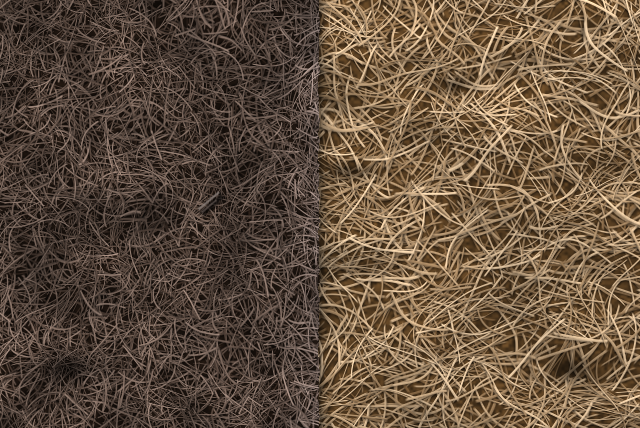
Reproduce this texture procedurally as a Shadertoy shader.

```glsl
// Two felted fibre mats meeting at a vertical seam: dark fine hair, pale coarse straw.
// Jittered cells scatter bent strands in many layers, painted from deep to near,
// while low-frequency noise, soft hollows and a seam shadow shape the broad light.

const int LAYERS = 20;
const float PI = 3.14159;

float hash(vec2 p) {
    vec3 q = fract(vec3(p.xyx) * 0.1031);
    q += dot(q, q.yzx + 33.33);
    return fract((q.x + q.y) * q.z);
}

float noise(vec2 p) {
    vec2 i = floor(p), f = fract(p);
    f = f * f * (3.0 - 2.0 * f);
    return mix(mix(hash(i), hash(i + vec2(1, 0)), f.x),
               mix(hash(i + vec2(0, 1)), hash(i + vec2(1, 1)), f.x), f.y);
}

float fbm(vec2 p) {
    float sum = 0.0, amp = 0.5;
    for (int i = 0; i < 4; i++) {
        sum += amp * noise(p);
        p = p * 2.03 + 17.1;
        amp *= 0.5;
    }
    return sum;
}

vec2 turn(vec2 p, float a) {
    float c = cos(a), s = sin(a);
    return vec2(c * p.x + s * p.y, c * p.y - s * p.x);
}

// Soft elliptical spot, one at its centre
float spot(vec2 p, vec2 centre, vec2 radius) {
    vec2 q = (p - centre) / radius;
    return exp(-dot(q, q));
}

// Antialiased bar along the x axis
float bar(vec2 p, vec2 halfSize, float px) {
    vec2 d = abs(p) - halfSize;
    return 1.0 - smoothstep(-px, px, max(d.x, d.y));
}

// Paint one layer of bent strands over the colour below
vec3 strandLayer(vec3 below, vec2 p, float cell, float width, float spread,
                 float depth, float seed, float px, vec3 deepTint, vec3 nearTint) {
    vec2 g = p / cell + seed * vec2(7.37, 3.71);
    vec2 home = floor(g);
    vec3 col = below;
    for (int j = -1; j <= 1; j++)
    for (int i = -1; i <= 1; i++) {
        vec2 id = home + vec2(i, j);
        vec2 key = id + seed * 31.7 + 200.0;
        float ha = hash(key), hb = hash(key + 57.3);
        float hc = hash(key + 113.9), hd = hash(key + 171.1);
        vec2 q = turn(g - id - 0.1 - 0.8 * vec2(ha, hb), (hc - 0.5) * PI * spread);
        float bend = (hd - 0.5) * 0.9;
        float reach = 0.5 + 0.35 * fract(hd * 13.7);
        float slope = 2.0 * bend * q.x;
        float side = (q.y - bend * q.x * q.x) * inversesqrt(1.0 + slope * slope) * cell;
        float ends = 1.0 - smoothstep(reach - 0.08, reach, abs(q.x));
        float w = width * (0.65 + 0.7 * fract(ha * 19.3));
        float cover = clamp((w - abs(side)) / px + 0.5, 0.0, 1.0) * ends;
        float shadow = (1.0 - smoothstep(0.0, w * 3.5, abs(side + w))) * ends;
        float tone = clamp(0.1 + 0.5 * depth + 0.65 * (hb - 0.3), 0.0, 1.0);
        vec3 tint = mix(deepTint, nearTint, tone) * (0.97 + 0.12 * clamp(side / w, -1.0, 1.0));
        col *= 1.0 - 0.22 * shadow;
        col = mix(col, tint, cover * 0.93);
    }
    return col;
}

void mainImage(out vec4 fragColor, in vec2 fragCoord) {
    vec2 p = fragCoord / iResolution.y;
    float px = 1.0 / iResolution.y;
    float seamX = 0.4985 * iResolution.x / iResolution.y;
    float fromSeam = p.x - seamX + 0.004 * (noise(vec2(p.y * 70.0, 3.0)) - 0.5);
    float pale = smoothstep(-px, px, fromSeam);
    bool straw = fromSeam > 0.0;

    // Material of the mat on this side
    float cell = straw ? 0.105 : 0.057;
    float width = straw ? 0.0021 : 0.0014;
    float spread = straw ? 0.85 : 2.0;
    vec3 deepTint = straw ? vec3(0.46, 0.34, 0.21) : vec3(0.18, 0.13, 0.10);
    vec3 nearTint = straw ? vec3(0.94, 0.82, 0.67) : vec3(0.60, 0.51, 0.46);
    vec3 col = mix(vec3(0.10, 0.07, 0.05), vec3(0.31, 0.22, 0.12), pale);
    col *= 0.7 + 0.6 * noise(p * 130.0);

    // Strands, gently warped into tangles
    vec2 warped = p + 0.035 * (vec2(noise(p * 9.0), noise(p * 9.0 + 40.0)) - 0.5);
    for (int k = 0; k < LAYERS; k++) {
        float depth = float(k) / float(LAYERS - 1);
        float size = cell * (0.8 + 0.4 * fract(float(k) * 0.618));
        col = strandLayer(col, warped, size, width, spread, depth,
                          float(k) + 1.0, px, deepTint, nearTint);
    }

    // Clumps: wide bands in the straw, rounder tufts in the dark hair
    float clump = fbm(straw ? p * vec2(5.0, 13.0) : p * vec2(11.0, 10.0));
    col *= 1.0 + (straw ? 0.7 : 0.9) * (clump - 0.46);
    col *= mix(0.98, 0.97 + 0.14 * p.y, pale);

    // Hollows and the shadowed seam
    float hollow = 0.45 * spot(p, vec2(1.064, 0.80), vec2(0.045, 0.022))
                 + 0.50 * spot(p, vec2(1.330, 0.14), vec2(0.045, 0.025))
                 + 0.60 * spot(p, vec2(0.160, 0.14), vec2(0.055, 0.035))
                 + 0.45 * spot(p, vec2(0.810, 0.60), vec2(0.060, 0.025));
    col *= 1.0 - hollow;
    col *= 1.0 - 0.55 * pale * exp(-abs(fromSeam) / 0.014);
    float rim = (1.0 - pale) * exp(-abs(fromSeam) / 0.06);
    col = mix(col, col * vec3(1.15, 1.2, 1.27), rim);

    // Small split chip caught in the dark hair
    vec2 chip = turn(p - vec2(0.488, 0.531), 0.7);
    col *= 1.0 - 0.7 * bar(chip + vec2(0.0, 0.012), vec2(0.032, 0.007), 0.006);
    col = mix(col, vec3(0.53, 0.49, 0.47), 0.8 * bar(chip, vec2(0.031, 0.0025), px));
    col = mix(col, vec3(0.40, 0.35, 0.33), 0.7 * bar(chip + vec2(0.008, 0.010), vec2(0.022, 0.002), px));

    fragColor = vec4(clamp(col, 0.0, 1.0), 1.0);
}
```
